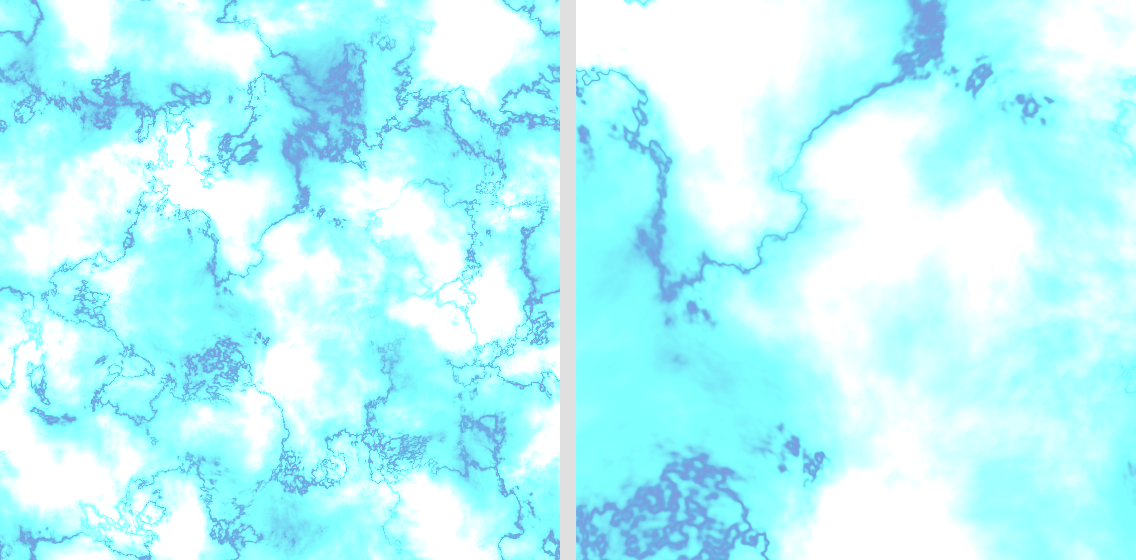
Left, the full canvas; right, a detail of the centre.
Give the GLSL for this texture, as a Shadertoy shader.

```glsl
#define BASE_CELLS 4.0      // coarsest noise cells per tile
#define OCTAVES 7
#define CLOUD_GAIN 0.51
#define VEIN_GAIN 0.60
#define GAIN_SPREAD 0.20    // how much vein roughness varies
#define WARP 0.03
#define VEIN_WIDTH 0.125
#define VEIN_DEPTH 1.95
#define VEIN_PATCHES 1.8    // how much vein strength varies
#define SHIFT vec2(0.32, 0.232)

const vec3 WHITE  = vec3(1.00, 1.00, 1.00);
const vec3 PALE   = vec3(0.65, 1.00, 1.00);
const vec3 CYAN   = vec3(0.50, 1.00, 1.00);
const vec3 STEEL  = vec3(0.42, 0.70, 0.90);
const vec3 VIOLET = vec3(0.47, 0.63, 0.88);

// Random unit gradient of a lattice cell, wrapped at the period
vec2 gradient(vec2 cell, float period, int seed) {
    uvec2 q = uvec2(mod(cell + 0.5, period)) + uint(seed) * 7919u;
    q = q * 1664525u + 1013904223u;
    q.x += q.y * 1664525u;
    q.y += q.x * 1664525u;
    q ^= q >> 16u;
    q.x += q.y * 1664525u;
    q ^= q >> 16u;
    float angle = 6.2832 * float(q.x & 65535u) / 65536.0;
    return vec2(cos(angle), sin(angle));
}

// Gradient noise that tiles over the unit square
float noise(vec2 uv, float period, int seed) {
    vec2 p = uv * period + fract(float(seed) * vec2(0.618, 0.755));
    vec2 cell = floor(p), f = p - cell;
    vec2 s = f * f * f * (f * (f * 6.0 - 15.0) + 10.0);
    vec2 e = vec2(1.0, 0.0);
    float a = dot(gradient(cell, period, seed), f);
    float b = dot(gradient(cell + e.xy, period, seed), f - e.xy);
    float c = dot(gradient(cell + e.yx, period, seed), f - e.yx);
    float d = dot(gradient(cell + e.xx, period, seed), f - e.xx);
    return mix(mix(a, b, s.x), mix(c, d, s.x), s.y);
}

// Layered noise scaled to roughly unit deviation
float fbm(vec2 uv, float gain, int seed) {
    float sum = 0.0, amplitude = 1.0, period = BASE_CELLS;
    for (int i = 0; i < OCTAVES; i++) {
        sum += amplitude * noise(uv, period, seed + i);
        amplitude *= gain;
        period *= 2.0;
    }
    return sum * sqrt(1.0 - gain * gain) / 0.216;
}

// Tone to colour: white, cyan, then steel blue and violet in the veins
vec3 ramp(float tone) {
    vec3 color = mix(VIOLET, STEEL, smoothstep(-2.9, -1.9, tone));
    color = mix(color, CYAN, clamp((tone + 1.85) / 0.9, 0.0, 1.0));
    color = mix(color, PALE, clamp((tone + 0.9) / 0.9, 0.0, 1.0));
    return mix(color, WHITE, clamp(tone / 1.05, 0.0, 1.0));
}

void mainImage(out vec4 fragColor, in vec2 fragCoord) {
    vec2 uv = fract(fragCoord / iResolution.xy + SHIFT);

    // Gentle swirl of the whole field
    vec2 p = uv + WARP * vec2(noise(uv, 8.0, 41), noise(uv, 8.0, 52));

    // Soft clouds and the distance to the fractal vein lines
    float cloud = fbm(p, CLOUD_GAIN, 3);
    float gain = VEIN_GAIN + GAIN_SPREAD * noise(uv, 5.0, 67);
    float vein = abs(fbm(p, gain, 21));
    float strength = clamp(1.0 + VEIN_PATCHES * noise(uv, 4.0, 83), 0.2, 1.2);

    // Compress the dark clouds so the blue gathers along the veins
    float tone = 0.87 * cloud + 0.82 * (vein - 0.8);
    tone = max(tone, -0.8) + 0.4 * min(tone + 0.8, 0.0);
    tone -= VEIN_DEPTH * strength * exp(-vein / VEIN_WIDTH);

    fragColor = vec4(ramp(tone), 1.0);
}
```
